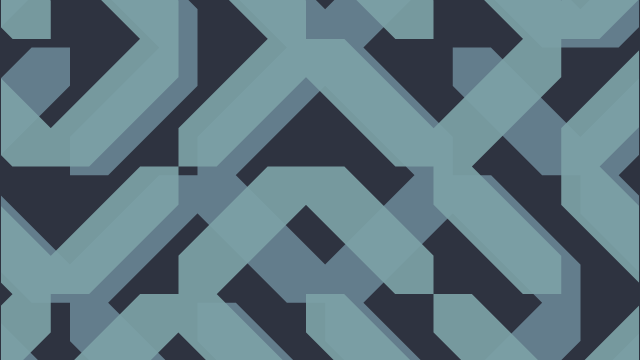
Give the GLSL for this background, as a Shadertoy shader.

```glsl
float hash(vec2 id)
{
    vec3 q = fract(id.xyx * vec3(0.1031, 0.1030, 0.0973) + 0.37);
    q += dot(q, q.yzx + 33.33);
    return fract((q.x + q.y) * q.z);
}

// 1 inside a diagonal band clipped to its cell; flipShare is the share of mirrored cells
float diagonalBand(vec2 g, float flipShare)
{
    vec2 id = floor(g), u = g - id;
    bool rising = hash(id) < 0.42;
    if (hash(id + 57.0) < flipShare) rising = !rising;
    float d = rising ? u.x - u.y : u.x + u.y - 1.0;
    return step(abs(d), 0.3);
}

vec3 scene(vec2 p, float aspect)
{
    vec3 ground = vec3(0.18, 0.20, 0.25);
    vec2 g = (p - vec2(0.141, 0.183)) / 0.3545;

    // Offset lower layer, then a slightly translucent upper layer
    vec3 col = mix(ground, vec3(0.39, 0.49, 0.55), diagonalBand(g - vec2(0.15, -0.068), 0.33));
    col = mix(col, vec3(0.486, 0.633, 0.652), 0.92 * diagonalBand(g, 0.0));

    // Thin dark side borders
    float side = min(p.x, aspect - p.x);
    return mix(ground, col, step(0.0028, side));
}

void mainImage(out vec4 fragColor, in vec2 fragCoord)
{
    float aspect = iResolution.x / iResolution.y;
    vec3 sum = vec3(0.0);

    // 4 x 4 supersampling smooths every edge without seams between cells
    for (int i = 0; i < 16; i++)
    {
        vec2 jitter = (vec2(i % 4, i / 4) + 0.5) / 4.0 - 0.5;
        sum += scene((fragCoord + jitter) / iResolution.y, aspect);
    }
    fragColor = vec4(sum / 16.0, 1.0);
}
```
